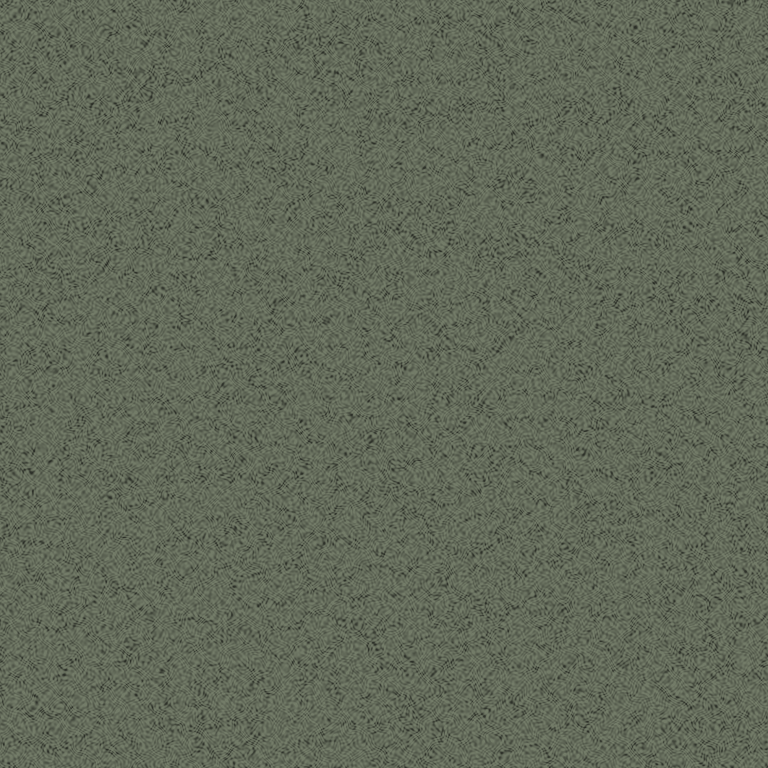
Write a WebGL 1 fragment shader that draws this texture.

```glsl
precision highp float;

uniform vec2 u_resolution;

#define STITCH_COUNT 150.0
#define FIBER_COUNT 200.0
#define SWIRL_COUNT 58.0
#define SWIRL_AMOUNT 9.0
#define FOLD_SCALE vec2(23.0, 31.0)
#define PATCH_SCALE vec2(44.0, 62.0)
#define GRAIN_CONTRAST 0.113
#define FOLD_CONTRAST 0.14
#define FOLD_DEPTH 0.012
#define BASE_TONE 0.424
#define TONE_RANGE vec2(0.19, 0.485)
#define CLOTH_TINT vec3(0.93, 1.0, 0.842)

const float TAU = 6.2831853;

// Random unit gradient for a lattice point
vec2 latticeGradient(vec2 cell) {
  vec3 p = fract(cell.xyx * vec3(0.1031, 0.1030, 0.0973));
  p += dot(p, p.yzx + 33.33);
  float angle = TAU * fract((p.x + p.y) * p.z);
  return vec2(cos(angle), sin(angle));
}

float gradientNoise(vec2 p) {
  vec2 cell = floor(p);
  vec2 f = fract(p);
  vec2 blend = f * f * f * (f * (f * 6.0 - 15.0) + 10.0);
  vec2 e = vec2(1.0, 0.0);
  float a = dot(latticeGradient(cell), f);
  float b = dot(latticeGradient(cell + e.xy), f - e.xy);
  float c = dot(latticeGradient(cell + e.yx), f - e.yx);
  float d = dot(latticeGradient(cell + e.xx), f - e.xx);
  return mix(mix(a, b, blend.x), mix(c, d, blend.x), blend.y);
}

// Tiny staggered stitches, swirled out of their rows
float stitches(vec2 uv) {
  vec2 swirl = vec2(gradientNoise(uv * SWIRL_COUNT + 11.0),
                    gradientNoise(uv * SWIRL_COUNT + 73.0));
  vec2 phase = TAU * STITCH_COUNT * uv + SWIRL_AMOUNT * swirl;
  return sin(phase.x) * sin(phase.y);
}

// Short, mostly horizontal creases where the pile opens up
float folds(vec2 uv) {
  float vein = 1.0 - 3.0 * abs(gradientNoise(uv * FOLD_SCALE + 31.0));
  float breaks = 1.5 * gradientNoise(uv * PATCH_SCALE + 57.0);
  return smoothstep(0.2, 1.15, vein + breaks);
}

void main() {
  vec2 uv = gl_FragCoord.xy / min(u_resolution.x, u_resolution.y);

  // Fibers sit on a turned grid so that no rows line up with the stitches
  vec2 turned = mat2(0.8, 0.6, -0.6, 0.8) * uv + 2.0;
  float fiber = gradientNoise(turned * FIBER_COUNT);
  float grain = 0.5 * stitches(uv) + 1.15 * fiber;
  float fold = folds(uv);

  // Gaps darken strongly inside folds, while raised threads stay even
  float tone = BASE_TONE - FOLD_DEPTH * fold;
  tone += GRAIN_CONTRAST * grain + FOLD_CONTRAST * fold * min(grain, 0.0);
  tone = clamp(tone, TONE_RANGE.x, TONE_RANGE.y);

  gl_FragColor = vec4(CLOTH_TINT * tone, 1.0);
}
```
